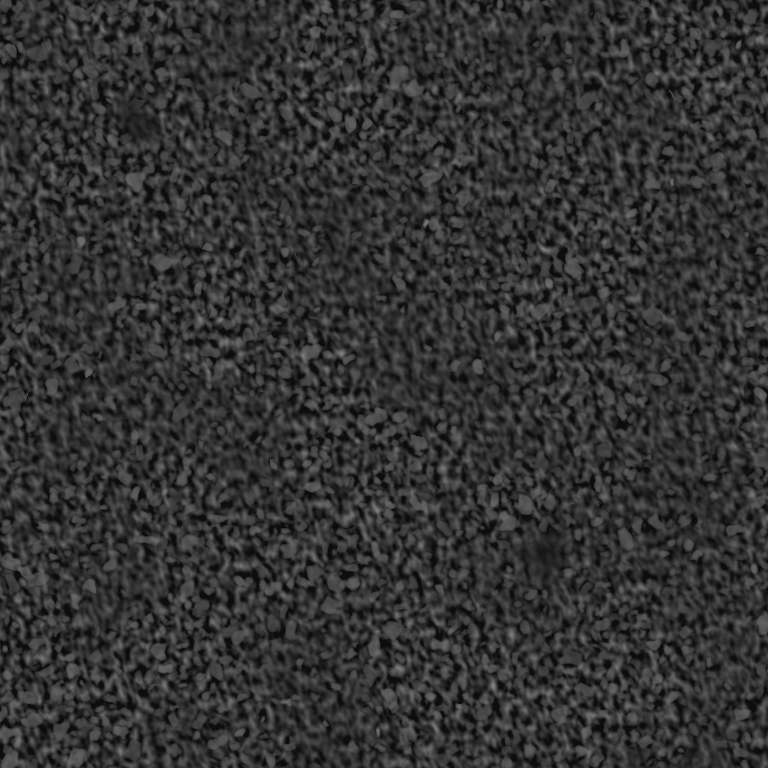
Write a Shadertoy shader that draws this texture.

```glsl
const float BASE_TONE = 0.203;
const float GRAIN_CONTRAST = 0.31;
const vec2 GRAIN_FREQ = vec2(84.0, 66.0);   // slightly taller than wide
const float GRAIN_LEAN = 0.18;
const float FINE_SCALE = 1.65;
const float FINE_AMOUNT = 0.6;
const float PATCH_FREQ = 5.0;
const float HOLLOW_FREQ = 9.0;
const float HOLLOW_TONE = 0.13;
const float PEBBLE_CELLS = 36.0;
const float CHIP_CELLS = 60.0;
const float EDGE_SOFTNESS = 0.0028;
const float RIM_WIDTH = 0.005;
const float RIM_DEPTH = 0.05;
const float TAU = 6.2831853;

vec3 hash3(vec2 p) {
    vec3 q = fract(p.xyx * vec3(0.1031, 0.1030, 0.0973));
    q += dot(q, q.yxz + 33.33);
    return fract((q.xxy + q.yzz) * q.zyx);
}

float cornerSlope(vec2 cell, vec2 offset) {
    float angle = TAU * hash3(cell).x;
    return dot(vec2(cos(angle), sin(angle)), offset);
}

float gradientNoise(vec2 p) {
    vec2 i = floor(p), f = fract(p);
    vec2 u = f * f * f * (f * (f * 6.0 - 15.0) + 10.0);
    vec2 e = vec2(1.0, 0.0);
    return mix(mix(cornerSlope(i, f), cornerSlope(i + e, f - e), u.x),
               mix(cornerSlope(i + e.yx, f - e.yx), cornerSlope(i + 1.0, f - 1.0), u.x), u.y);
}

// Fibrous soil: two octaves of leaning, warped noise
float soil(vec2 uv) {
    vec2 p = uv + 0.004 * vec2(gradientNoise(uv * 31.0 + 7.0), gradientNoise(uv * 31.0 + 91.0));
    p.x += GRAIN_LEAN * p.y;
    p *= GRAIN_FREQ;
    return gradientNoise(p + 200.0) + FINE_AMOUNT * gradientNoise(p * FINE_SCALE + 450.0);
}

// Scattered stones with dark rims, laid over the given tone
float addStones(float tone, vec2 uv, float cells, float density, float lift, float seed) {
    vec2 p = uv * cells;
    vec2 home = floor(p);
    float roughness = 0.26 * gradientNoise(p * 2.3 + seed);
    for (int y = -1; y <= 1; y++)
    for (int x = -1; x <= 1; x++) {
        vec2 cell = home + vec2(x, y);
        vec3 place = hash3(cell + seed);
        vec3 look = hash3(cell + seed + 57.0);
        if (place.z > density) continue;

        // Rounded, tilted block
        float angle = TAU * look.x;
        vec2 axis = vec2(cos(angle), sin(angle));
        vec2 d = p - cell - 0.15 - 0.7 * place.xy;
        d = vec2(dot(d, axis), dot(d, vec2(-axis.y, axis.x)));
        float radius = mix(0.18, 0.4, look.y * look.y);
        d = abs(d) * vec2(0.85, mix(1.0, 1.5, look.z));
        float shape = pow(dot(d * d * d, vec2(1.0)), 1.0 / 3.0);
        float dist = (shape - radius + roughness) / cells;

        float body = 1.0 - smoothstep(-EDGE_SOFTNESS, EDGE_SOFTNESS, dist);
        float rim = 1.0 - smoothstep(0.0, RIM_WIDTH, abs(dist - 0.5 * RIM_WIDTH));
        float glint = 0.2 * smoothstep(0.975, 1.0, fract(look.z * 17.0 + look.x));
        float stoneTone = BASE_TONE + lift * mix(0.35, 1.3, fract(look.y * 9.0)) + glint;
        tone -= RIM_DEPTH * rim * (1.0 - body);
        tone = mix(tone, stoneTone + 0.2 * (tone - BASE_TONE), body * 0.9);
    }
    return tone;
}

void mainImage(out vec4 fragColor, in vec2 fragCoord) {
    vec2 uv = fragCoord / iResolution.y;

    // Broad patches vary the coarseness of the ground
    float patchiness = gradientNoise(uv * PATCH_FREQ + 13.0) + 0.5 * gradientNoise(uv * PATCH_FREQ * 2.1 + 40.0);
    float coarse = smoothstep(-0.4, 0.4, patchiness);
    float tone = BASE_TONE + GRAIN_CONTRAST * mix(0.75, 1.2, coarse) * soil(uv);
    tone += 0.03 * patchiness;

    tone = addStones(tone, uv, CHIP_CELLS, mix(0.2, 0.5, coarse), 0.11, 300.0);
    tone = addStones(tone, uv, PEBBLE_CELLS, mix(0.06, 0.42, coarse), 0.13, 700.0);

    // Occasional smooth dark hollows
    float hollow = smoothstep(0.36, 0.58, gradientNoise(uv * HOLLOW_FREQ + 71.0));
    tone = mix(tone, HOLLOW_TONE + 0.25 * (tone - BASE_TONE), 0.85 * hollow);

    fragColor = vec4(vec3(clamp(tone, 0.05, 0.8)), 1.0);
}
```
